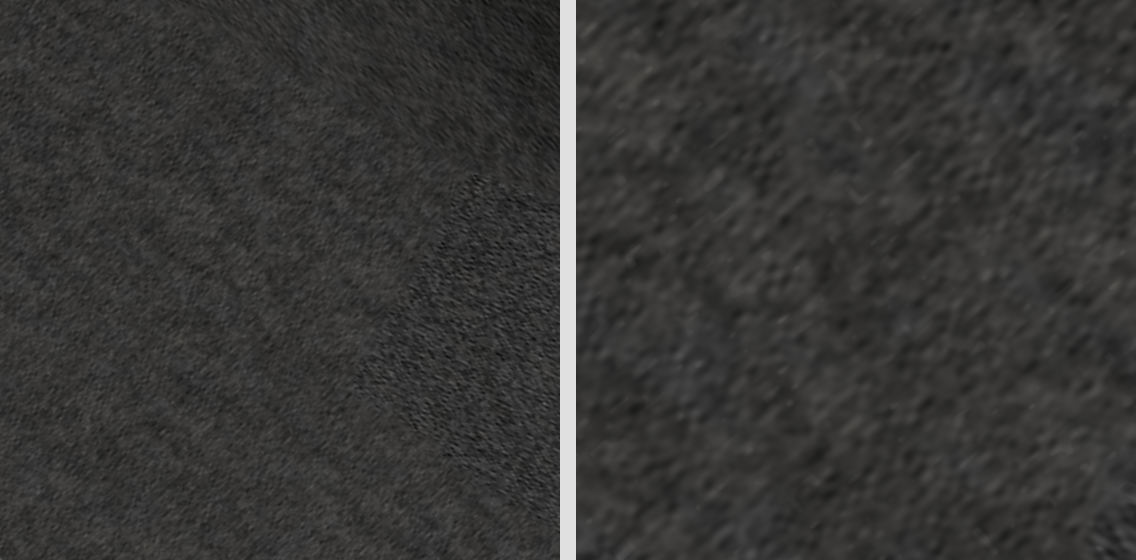
Left, the full canvas; right, a detail of the centre.
This texture is drawn by a Shadertoy shader. Its source:

```glsl
float hash(vec2 p) {
    return fract(sin(dot(p, vec2(127.1, 311.7))) * 43758.5453);
}

float valueNoise(vec2 p) {
    vec2 cell = floor(p);
    vec2 f = fract(p);
    f = f * f * (3.0 - 2.0 * f);
    float low = mix(hash(cell), hash(cell + vec2(1.0, 0.0)), f.x);
    float high = mix(hash(cell + vec2(0.0, 1.0)), hash(cell + 1.0), f.x);
    return mix(low, high, f.y);
}

vec2 rotate(vec2 p, float angle) {
    float c = cos(angle), s = sin(angle);
    return vec2(c * p.x + s * p.y, c * p.y - s * p.x);
}

// Noise centred on zero, with cells aligned to the given direction
float streaks(vec2 uv, float angle, vec2 cells) {
    return valueNoise(rotate(uv, angle) * cells + 37.0) - 0.5;
}

// Fibres lit from one side: a bright flank next to a dark one
float fibres(vec2 uv, float angle, vec2 cells) {
    vec2 lightStep = rotate(vec2(0.0, 0.8), -angle) / cells.y;
    return streaks(uv, angle, cells) - streaks(uv + lightStep, angle, cells);
}

// Sparse bright fibre tips
float flecks(vec2 uv, float angle, vec2 cells) {
    return smoothstep(0.27, 0.48, streaks(uv, angle, cells));
}

// Signed distance to the line through a and b, positive on its left
float sideOf(vec2 p, vec2 a, vec2 b) {
    vec2 along = normalize(b - a);
    return dot(p - a, vec2(-along.y, along.x));
}

float softMask(float d, float width) {
    return smoothstep(-width, width, d);
}

float mainPile(vec2 uv) {
    float fine = 0.068 * fibres(uv, 0.75, vec2(120.0, 190.0));
    float grain = 0.060 * streaks(uv, 0.4, vec2(165.0, 215.0));
    float tufts = 0.062 * streaks(uv, 0.2, vec2(75.0, 85.0));
    float blotches = 0.046 * streaks(uv, -0.7, vec2(18.0, 42.0));
    float tips = 0.045 * flecks(uv, 0.7, vec2(110.0, 170.0));
    return fine + grain + tufts + blotches + tips;
}

float brushedPile(vec2 uv) {
    float fine = 0.068 * fibres(uv, -0.8, vec2(100.0, 210.0));
    float grain = 0.060 * streaks(uv, -0.7, vec2(120.0, 220.0));
    float tufts = 0.052 * streaks(uv, -0.9, vec2(50.0, 95.0));
    float blotches = 0.035 * streaks(uv, -0.6, vec2(14.0, 30.0));
    float tips = 0.035 * flecks(uv, -0.8, vec2(90.0, 180.0));
    return fine + grain + tufts + blotches + tips;
}

float coarsePile(vec2 uv) {
    float fine = 0.125 * fibres(uv, -0.45, vec2(150.0, 230.0));
    float loops = 0.125 * streaks(uv, -0.5, vec2(125.0, 180.0));
    float blotches = 0.030 * streaks(uv, -0.6, vec2(20.0, 40.0));
    float tips = 0.050 * flecks(uv, -0.3, vec2(130.0, 190.0));
    return fine + loops + blotches + tips;
}

void mainImage(out vec4 fragColor, in vec2 fragCoord) {
    vec2 uv = fragCoord / iResolution.xy;

    // Tile seams, frayed by the pile
    vec2 frayed = uv + 0.022 * streaks(uv, 0.3, vec2(70.0));
    vec2 topCorner = vec2(0.846, 0.705);
    vec2 leftCorner = vec2(0.622, 0.312);
    float topEdge = sideOf(frayed, vec2(0.27, 1.0), topCorner);
    float leftEdge = sideOf(frayed, topCorner, leftCorner);
    float lowerEdge = sideOf(frayed, leftCorner, vec2(1.0, 0.043));
    float upperEdge = -sideOf(frayed, topCorner, vec2(1.0, 0.635));
    float coarseEdge = min(min(leftEdge, lowerEdge), upperEdge);
    float brushed = softMask(topEdge, 0.025);
    float coarse = softMask(coarseEdge, 0.012);

    // Pile of each tile
    float pile = mix(mainPile(uv), brushedPile(uv), brushed);
    pile = mix(pile, coarsePile(uv), coarse);

    // Broad light falling off toward the upper right
    float light = 0.214 - 0.012 * uv.y - 0.008 * brushed - 0.009 * coarse;
    light -= 0.055 * smoothstep(0.5, 0.0, distance(uv, vec2(1.03, 1.0)));
    light += 0.010 * streaks(uv, 0.0, vec2(5.0));

    // Warm grey yarn with faint cool patches
    vec3 warmTint = vec3(1.01, 1.0, 0.965);
    vec3 coolTint = vec3(1.0, 0.985, 1.01);
    float cool = 0.35 * coarse + 0.9 * streaks(uv, -0.6, vec2(24.0, 36.0)) + 0.25;
    vec3 tint = mix(warmTint, coolTint, clamp(cool, 0.0, 1.0));
    fragColor = vec4((light + pile) * tint, 1.0);
}
```
